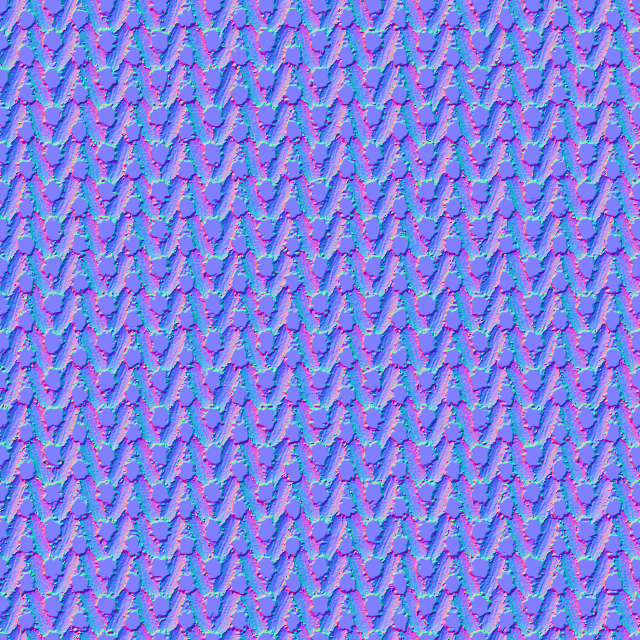
Write a Shadertoy shader that draws this texture map.

```glsl
// Tangent-space normal map of a coarse knitted weave: 12 columns of V stitches, 17 rows.
// Long leaning strands overlap on a crumbly base, and staggered flat gaps are cut through both;
// the slopes of this height field are encoded as a normal colour with green pointing down.

float hash(vec2 p) {
    return fract(sin(dot(p, vec2(127.1, 311.7))) * 43758.5453);
}

float noise(vec2 p) {
    vec2 i = floor(p), f = fract(p);
    f = f * f * (3.0 - 2.0 * f);
    return mix(mix(hash(i), hash(i + vec2(1, 0)), f.x),
               mix(hash(i + vec2(0, 1)), hash(i + vec2(1, 1)), f.x), f.y);
}

// Height of one strand; p is relative to its centre, x in columns and y in rows.
float strandHeight(vec2 p, float lean, vec2 id) {
    float along = p.y / 0.7;
    float across = lean * p.x - 0.25 * p.y;
    float halfWidth = 0.16 - 0.02 * along + 0.03 * hash(id + 3.7);
    float body = 1.0 - pow(across / halfWidth, 2.0) - pow(along, 4.0);
    if (body < -0.7) return 0.0;

    // Long fibres follow the strand, short grain chips them
    vec2 seed = 19.0 * vec2(hash(id), hash(id + 8.3));
    float bend = 0.012 * sin(along * 4.0 + seed.x);
    float fibre = noise(vec2((across + bend) * 32.0, along * 2.5) + seed);
    float grain = noise(vec2(across * 44.0, along * 17.0) + seed.yx);
    float fray = noise(vec2(across * 20.0, along * 9.0) + seed);

    // Frayed rim, rounded body, and a raised upper tip that covers the next strand
    float rim = body + 0.8 * (fray - 0.5) + 0.4 * (grain - 0.5);
    float twist = across * (0.5 * hash(id + 6.1) - 0.25);
    float relief = 0.07 + 0.04 * along + 0.12 * max(body, 0.0) + twist
                 + 0.026 * fibre + 0.012 * grain;
    return smoothstep(0.0, 0.35, rim) * relief;
}

// 0 inside a ragged six-sided gap, 1 outside; p is relative to the gap centre.
float gapCut(vec2 p, vec2 size, float ragged) {
    vec2 q = abs(p) / size;
    float edge = max(max(q.x, q.y), 0.68 * (q.x + q.y));
    return smoothstep(0.9, 1.2, edge + 0.6 * (ragged - 0.5));
}

// Highest of the strands near p, where one unit is a column
float weaveHeight(vec2 p) {
    p.y *= 17.0 / 12.0;
    vec2 cell = floor(p * vec2(2, 1));

    // Crumbly base between the strands
    float crumbs = noise(p * vec2(24.0, 17.0));
    float height = 0.02 + 0.06 * crumbs;

    for (int y = -1; y <= 1; y++) {
        for (int x = -1; x <= 1; x++) {
            vec2 strand = cell + vec2(x, y);
            vec2 id = mod(strand, vec2(24, 17));
            vec2 centre = (strand + vec2(0.5, 0.77)) * vec2(0.5, 1.0);
            centre.y += 0.08 * (hash(id + 5.1) - 0.5);
            float lean = 1.0 - 2.0 * mod(strand.x, 2.0);
            height = max(height, strandHeight(p - centre, lean, id));
        }
    }

    // Gaps between the arms of each V, and smaller ones between neighbouring Vs
    float ragged = noise(p * vec2(17.0, 12.0) + 7.0);
    vec2 inner = fract(p - vec2(0.0, 0.93) + 0.5) - 0.5;
    vec2 outer = fract(p - vec2(0.5, 0.51) + 0.5) - 0.5;
    return height * gapCut(inner, vec2(0.16, 0.27), ragged)
                  * gapCut(outer, vec2(0.14, 0.25), ragged);
}

vec3 weaveNormal(vec2 p) {
    vec2 e = vec2(0.014, 0.0);
    float h = weaveHeight(p);
    vec2 slope = vec2(weaveHeight(p + e.xy) - h, weaveHeight(p + e.yx) - h) / e.x;
    return normalize(vec3(-0.8 * slope.x, 0.85 * slope.y, 1.0));
}

void mainImage(out vec4 fragColor, in vec2 fragCoord) {
    // Four samples per pixel smooth the edges
    vec3 normal = vec3(0.0);
    for (int i = 0; i < 4; i++) {
        vec2 offset = vec2(i % 2, i / 2) * 0.5 - 0.25;
        normal += weaveNormal((fragCoord + offset) / iResolution.xy * 12.0);
    }
    fragColor = vec4(normalize(normal) * 0.5 + 0.5, 1.0);
}
```
